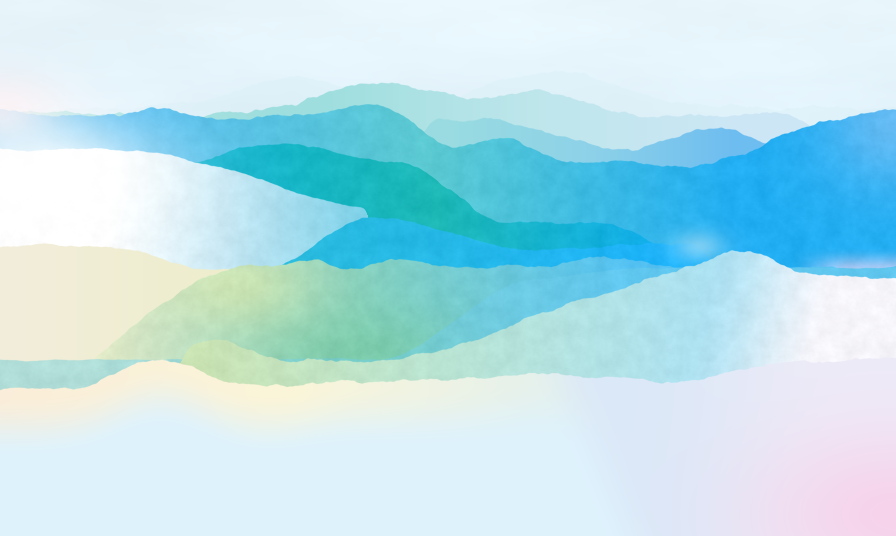
This background is drawn by a WebGL 1 fragment shader. Its source:

```glsl
precision highp float;
// Misty watercolour mountains: ridges painted from far to near.
// Each outline sums smooth rises and hills, roughened by gradient noise;
// pigments blend across each layer, with soft glows for mist and light.
uniform vec2 u_resolution;

#define ROUGHNESS 0.013
#define RIDGE_FREQ 16.0
#define GRAIN 0.035
#define EDGE_PIXELS 0.8
#define MIST_STRENGTH 0.97

vec2 gradientAt(vec2 cell) {
  float angle = 6.2832 * fract(sin(dot(cell, vec2(127.1, 311.7))) * 43758.5);
  return vec2(cos(angle), sin(angle));
}

float gradientNoise(vec2 q) {
  vec2 i = floor(q), f = q - i, s = f * f * (3.0 - 2.0 * f);
  vec2 e = vec2(1.0, 0.0);
  float low = mix(dot(gradientAt(i), f), dot(gradientAt(i + e), f - e), s.x);
  float high = mix(dot(gradientAt(i + e.yx), f - e.yx), dot(gradientAt(i + e.xx), f - e.xx), s.x);
  return mix(low, high, s.y);
}

float fbm(vec2 q) {
  float sum = 0.0, gain = 1.0;
  for (int k = 0; k < 4; k++) {
    sum += gain * gradientNoise(q);
    q = q * 2.3 + 7.4;
    gain *= 0.58;
  }
  return sum;
}

float rise(float x, float from, float to, float height) {
  return height * smoothstep(from, to, x);
}

float hill(float x, float centre, float width, float height) {
  float d = (x - centre) / width;
  return height * exp(-d * d);
}

float glow(vec2 p, vec2 centre, vec2 size) {
  vec2 d = (p - centre) / size;
  return exp(-dot(d, d));
}

// Three pigments blended across the span from..to.
vec3 wash(float x, float from, float to, vec3 a, vec3 b, vec3 c) {
  float t = 2.0 * clamp((x - from) / (to - from), 0.0, 1.0);
  return mix(mix(a, b, min(t, 1.0)), c, max(t - 1.0, 0.0));
}

// Covers everything below a roughened ridge with a pigment.
vec3 paint(vec3 back, vec2 p, float ridge, vec3 pigment, float seed, float rough) {
  ridge += ROUGHNESS * rough * fbm(vec2(p.x * RIDGE_FREQ, seed + 0.37));
  float edge = EDGE_PIXELS / u_resolution.y;
  return mix(back, pigment, smoothstep(-edge, edge, ridge - p.y));
}

void main() {
  vec2 p = gl_FragCoord.xy / u_resolution;
  float x = p.x, y = p.y;
  float grain = GRAIN * fbm(p * vec2(50.0, 30.0));
  vec3 white = vec3(1.0), lavender = vec3(0.72, 0.80, 0.96);

  // Sky and faint far ranges
  vec3 sky = mix(vec3(0.88, 0.945, 0.98), vec3(0.91, 0.965, 0.988), smoothstep(0.7, 1.0, y));
  sky += 0.02 * fbm(p * vec2(3.0, 6.0));
  vec3 col = paint(sky, p, 0.80 + hill(x, 0.33, 0.08, 0.06) + hill(x, 0.62, 0.1, 0.07),
    mix(sky, vec3(0.84, 0.93, 0.96), 0.4), 1.0, 1.0);
  float ridge = 0.785 + hill(x, 0.42, 0.1, 0.06) + hill(x, 0.6, 0.06, 0.04) + rise(x, 0.86, 0.94, -0.04);
  col = paint(col, p, ridge, wash(x, 0.36, 0.82, vec3(0.62, 0.87, 0.87),
    vec3(0.74, 0.90, 0.92), vec3(0.80, 0.90, 0.96)), 2.0, 1.0);
  ridge = 0.7 + rise(x, 0.44, 0.49, 0.08) + rise(x, 0.52, 0.72, -0.06) + hill(x, 0.8, 0.06, 0.04);
  col = paint(col, p, ridge, wash(x, 0.5, 0.82, vec3(0.60, 0.86, 0.88),
    vec3(0.55, 0.82, 0.91), vec3(0.43, 0.74, 0.94)), 3.0, 0.8);

  // Broad blue range
  ridge = 0.79 + hill(x, 0.28, 0.05, -0.015) + hill(x, 0.415, 0.04, 0.012) + rise(x, 0.43, 0.51, -0.068)
    + hill(x, 0.56, 0.035, 0.02) + rise(x, 0.56, 0.65, -0.03) + rise(x, 0.76, 0.98, 0.1);
  vec3 blue = wash(x, 0.14, 0.82, vec3(0.31, 0.73, 0.94), vec3(0.36, 0.79, 0.82), vec3(0.13, 0.68, 0.95));
  blue = mix(blue, lavender, 0.45 * glow(p, vec2(1.0, 0.77), vec2(0.08, 0.12)));
  blue = mix(blue, lavender, smoothstep(0.88, 0.95, x) * (1.0 - smoothstep(0.49, 0.54, y)));
  col = paint(col, p, ridge, blue + grain, 4.0, 0.9);

  // Deep teal slope
  ridge = 0.69 + hill(x, 0.31, 0.08, 0.042) + rise(x, 0.45, 0.57, -0.105) + rise(x, 0.67, 0.82, -0.12);
  col = paint(col, p, ridge, wash(x, 0.24, 0.74, vec3(0.06, 0.70, 0.81),
    vec3(0.11, 0.72, 0.71), vec3(0.06, 0.68, 0.93)) + grain, 5.0, 0.7);

  // White mist hill, then the blue valley in front
  ridge = 0.722 + rise(x, 0.13, 0.46, -0.12) + rise(x, 0.405, 0.44, -0.2);
  col = paint(col, p, ridge, wash(x, 0.12, 0.4, white,
    vec3(0.76, 0.90, 0.95), vec3(0.50, 0.82, 0.91)) + grain, 6.0, 0.5);
  ridge = 0.47 + rise(x, 0.26, 0.42, 0.126) + rise(x, 0.42, 0.59, -0.06)
    + hill(x, 0.72, 0.06, 0.01) + rise(x, 0.77, 0.85, -0.15);
  col = paint(col, p, ridge, wash(x, 0.3, 0.74, vec3(0.16, 0.73, 0.86),
    vec3(0.14, 0.72, 0.91), vec3(0.11, 0.70, 0.98)) + grain, 7.0, 0.6);
  col = mix(col, vec3(0.62, 0.86, 0.97), 0.7 * glow(p, vec2(0.78, 0.54), vec2(0.028)));
  col = mix(col, vec3(1.0, 0.93, 0.94), 0.8 * glow(p, vec2(0.0, 0.79), vec2(0.07)));
  col = mix(col, white, MIST_STRENGTH * glow(p, vec2(0.05, 0.67), vec2(0.13, 0.12)));

  // Cream bank, green hill and its bluish shoulder
  ridge = 0.542 + rise(x, 0.12, 0.24, -0.045) + rise(x, 0.28, 0.4, -0.3);
  col = paint(col, p, ridge, mix(vec3(0.95, 0.93, 0.86), vec3(0.93, 0.93, 0.80), x * 4.0), 8.0, 0.6);
  ridge = 0.25 + rise(x, 0.0, 0.28, 0.25) + hill(x, 0.35, 0.025, 0.012)
    + hill(x, 0.44, 0.03, 0.012) + hill(x, 0.68, 0.06, 0.022);
  vec3 green = wash(x, 0.1, 0.7, vec3(0.90, 0.92, 0.78), vec3(0.53, 0.82, 0.75), vec3(0.33, 0.76, 0.95));
  green = mix(green, vec3(0.47, 0.79, 0.64), 0.7 * glow(p, vec2(0.4, 0.34), vec2(0.13, 0.09)));
  green = mix(green, vec3(0.90, 0.92, 0.64), 0.5 * glow(p, vec2(0.27, 0.47), vec2(0.08)));
  col = paint(col, p, ridge, green + grain, 9.0, 0.8);
  ridge = 0.33 + rise(x, 0.42, 0.6, 0.15) + rise(x, 0.6, 0.72, 0.02);
  col = paint(col, p, ridge, mix(green, vec3(0.43, 0.80, 0.92), 0.45) + grain, 10.0, 0.3);

  // Pale near ridge, whitening to the right
  ridge = 0.2 + rise(x, 0.16, 0.22, 0.125) + hill(x, 0.24, 0.06, 0.037)
    + rise(x, 0.4, 0.78, 0.16) + hill(x, 0.82, 0.05, 0.048);
  vec3 pale = wash(x, 0.22, 0.8, vec3(0.79, 0.89, 0.70), vec3(0.72, 0.89, 0.83), vec3(0.67, 0.88, 0.95));
  pale = mix(pale, vec3(0.965, 0.96, 0.98), smoothstep(0.77, 0.93, x + 0.15 * (0.4 - y)));
  col = paint(col, p, ridge, pale + grain, 11.0, 0.9);

  // Foreground: warm rim over pale blue, lilac and pink at the right
  ridge = 0.272 + hill(x, 0.18, 0.07, 0.055) + rise(x, 0.28, 0.4, 0.018)
    + hill(x, 0.6, 0.06, 0.01) + rise(x, 0.76, 0.9, 0.04);
  vec3 rim = wash(x, 0.0, 0.66, vec3(0.98, 0.93, 0.85), vec3(0.98, 0.96, 0.85), vec3(0.88, 0.94, 0.94));
  vec3 front = mix(vec3(0.87, 0.95, 0.99), rim, smoothstep(-0.13, -0.01, y - ridge));
  vec3 lilac = mix(vec3(0.86, 0.91, 0.97), vec3(0.93, 0.92, 0.97), smoothstep(0.7, 0.95, x));
  lilac = mix(lilac, vec3(0.97, 0.81, 0.91), 0.85 * glow(p, vec2(1.0, 0.04), vec2(0.15)));
  front = mix(front, lilac, smoothstep(0.64, 0.72, x + 0.25 * (y - 0.1)));
  col = paint(col, p, ridge, front, 12.0, 0.8);

  gl_FragColor = vec4(col, 1.0);
}
```
